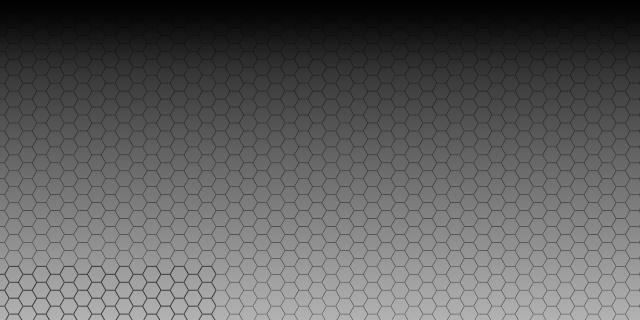
This pattern is drawn by a Shadertoy shader. Its source:

```glsl
// Fine honeycomb mesh over a grey ramp that fades to black at the top.
// Two interleaved lattices give the nearest hexagon, its edge and the cell
// beyond it; edges of the cells in the lower left corner are drawn heavier.

const float ROWS = 20.09;                    // hexagons down the canvas
const vec2 LATTICE = vec2(1.7320508, 1.0);   // flat-topped cell, height 1

float hash(vec2 p) {
    vec3 q = fract(p.xyx * vec3(0.1031, 0.1030, 0.0973));
    q += dot(q, q.yzx + 33.33);
    return fract((q.x + q.y) * q.z);
}

vec2 nearestCentre(vec2 p) {
    vec2 even = round(p / LATTICE) * LATTICE;
    vec2 odd = (floor(p / LATTICE) + 0.5) * LATTICE;
    return distance(p, even) < distance(p, odd) ? even : odd;
}

// Signed normal of the hexagon edge closest to an offset from the centre
vec2 edgeNormal(vec2 offset) {
    vec2 normal = vec2(0.0, 1.0);
    float reach = -1.0;
    for (int i = 0; i < 3; i++) {
        float angle = radians(30.0 + 60.0 * float(i));
        vec2 axis = vec2(cos(angle), sin(angle));
        float along = dot(offset, axis);
        if (abs(along) > reach) {
            reach = abs(along);
            normal = along < 0.0 ? -axis : axis;
        }
    }
    return normal;
}

bool inCorner(vec2 centre) {
    return centre.x < 13.4 && centre.y < 2.75;
}

float backdrop(float depth) {
    return 0.7 * pow(depth, 0.8) * smoothstep(-0.12, 0.24, depth);
}

void mainImage(out vec4 fragColor, in vec2 fragCoord) {
    vec2 p = fragCoord / iResolution.y * ROWS - vec2(0.0, 0.37);
    float pixel = ROWS / iResolution.y;

    // Nearest cell and the edge it shares with its neighbour
    vec2 centre = nearestCentre(p);
    vec2 normal = edgeNormal(p - centre);
    float edgeDistance = 0.5 - dot(p - centre, normal);
    bool heavy = inCorner(centre) || inCorner(centre + normal);

    // Antialiased line with slight wear from edge to edge
    float halfWidth = heavy ? 0.028 : 0.02;
    float line = clamp(0.5 + (halfWidth - edgeDistance) / pixel, 0.0, 1.0);
    vec2 edgeId = round((centre + 0.5 * normal) / (0.25 * LATTICE));
    float strength = (heavy ? 0.7 : 0.48) + 0.1 * (hash(edgeId + 7.0) - 0.5);

    float grey = backdrop(1.0 - fragCoord.y / iResolution.y);
    fragColor = vec4(vec3(grey * (1.0 - line * strength)), 1.0);
}
```
